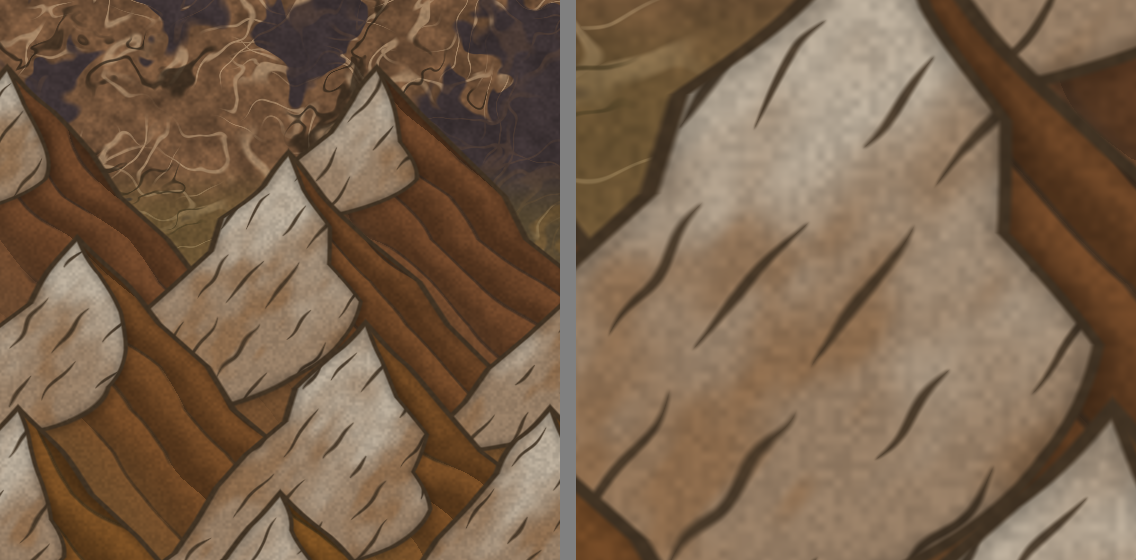
Left, the full canvas; right, a detail of the centre.
A Shadertoy shader for this texture:

```glsl
const int ROWS = 6;
const float ROW_STEP = 0.152;
const float TOP_PEAK = 0.88;
const float PEAK_SPACING = 0.95;
const float LEFT_SLOPE = 0.88;
const float RIGHT_SLOPE = 0.93;
const float RIB_WIDTH = 0.07;
const float INK_WIDTH = 0.0042;
const float SOFTNESS = 0.0022;

const vec3 INK = vec3(0.25, 0.195, 0.135);
const vec3 SNOW = vec3(0.71, 0.66, 0.59);
const vec3 STONE = vec3(0.58, 0.485, 0.39);
const vec3 CLAY = vec3(0.53, 0.39, 0.26);
const vec3 RIB_DARK = vec3(0.31, 0.205, 0.11);
const vec3 RIB_LIGHT = vec3(0.45, 0.30, 0.165);
const vec3 VALLEY = vec3(0.45, 0.33, 0.20);
const vec3 ROCK = vec3(0.43, 0.31, 0.215);
const vec3 ROCK_SHADE = vec3(0.235, 0.195, 0.20);
const vec3 VEIN = vec3(0.70, 0.58, 0.45);
const vec3 MOSS = vec3(0.42, 0.35, 0.19);

float hash(vec2 p) {
    return fract(sin(dot(p, vec2(127.1, 311.7))) * 43758.5453);
}

float noise(vec2 p) {
    vec2 i = floor(p), f = fract(p);
    f = f * f * (3.0 - 2.0 * f);
    return mix(mix(hash(i), hash(i + vec2(1, 0)), f.x),
               mix(hash(i + vec2(0, 1)), hash(i + vec2(1, 1)), f.x), f.y);
}

float fbm(vec2 p) {
    return 0.5 * noise(p) + 0.3 * noise(p * 2.1 + 7.0) + 0.2 * noise(p * 4.3 + 19.0);
}

// Kinked offset along an edge, from -0.5 to 0.5
float kink(float t, float seed) {
    float i = floor(t);
    return mix(hash(vec2(i, seed)), hash(vec2(i + 1.0, seed)), fract(t)) - 0.5;
}

float stroke(float dist, float width) {
    return 1.0 - smoothstep(width - SOFTNESS, width + SOFTNESS, abs(dist));
}

// Coordinates across and along the down-left diagonal
vec2 diagonal(vec2 p) {
    return vec2(dot(p, vec2(0.78, -0.62)), dot(p, vec2(0.62, 0.78)));
}

// Weathered rock with dark patches and pale scratches
vec3 rockWall(vec2 p) {
    vec2 q = diagonal(p);
    vec2 warp = vec2(fbm(p * 7.0), fbm(p * 7.0 + 31.0)) - 0.5;
    float patches = fbm(q * vec2(7.0, 3.6) + warp * 1.6 + 4.0);
    float shade = smoothstep(0.50, 0.545, patches);
    vec3 col = ROCK * (0.65 + 0.7 * fbm(p * 32.0));
    float veins = 0.0;
    for (int i = 0; i < 3; i++) {
        float k = float(i);
        float angle = 0.5 + 0.75 * k;
        vec2 r = mat2(cos(angle), sin(angle), -sin(angle), cos(angle)) * (p + warp * 0.12);
        float n = noise(r * vec2(34.0, 9.0) + k * 17.0);
        float gate = smoothstep(0.35, 0.65, noise(p * 11.0 + k * 9.0));
        veins = max(veins, gate * (1.0 - smoothstep(0.015, 0.065, abs(n - 0.5))));
    }
    vec3 dark = ROCK_SHADE * (0.8 + 0.4 * fbm(p * 28.0));
    col = mix(mix(col, VEIN, veins * 0.75), mix(dark, ROCK, veins * 0.3), shade);
    float crack = 1.0 - smoothstep(0.004, 0.022, abs(patches - 0.43));
    col = mix(col, INK * 0.7, crack * 0.75 * smoothstep(0.4, 0.55, noise(p * 9.0)));
    return mix(col, MOSS, 0.55 * smoothstep(0.72, 0.60, p.y));
}

// Short tapered cracks scattered in diagonal cells
float cracks(vec2 p, float seed) {
    vec2 q = diagonal(p);
    q.x += 0.022 * (noise(p * 22.0 + seed) - 0.5);
    vec2 size = vec2(0.058, 0.14);
    float column = floor(q.x / size.x);
    q.y += size.y * hash(vec2(column, seed));
    vec2 id = vec2(column, floor(q.y / size.y));
    vec2 f = (fract(q / size) - 0.5) * size;
    float reach = mix(0.025, 0.065, hash(id + seed));
    float taper = 1.0 - pow(min(abs(f.y) / reach, 1.0), 2.0);
    float offset = 0.025 * (hash(id + seed + 5.0) - 0.5);
    return stroke(f.x - offset, 0.0032 * taper) * smoothstep(0.0, 0.2, taper);
}

// Paints one peak over the colour behind it
vec3 paintPeak(vec3 behind, vec2 p, vec2 apex, float faceSize, float nearness, float seed) {
    vec2 q = p - apex;
    float depth = -q.y;
    if (depth < -0.02) return behind;
    float rough = 0.045 * smoothstep(0.0, 0.12, depth);
    float left = LEFT_SLOPE * depth + rough * kink(depth * 17.0, seed);
    float right = RIGHT_SLOPE * depth + rough * kink(depth * 13.0, seed + 3.0);
    float inside = min(q.x + left, right - q.x) * 0.73;

    // Pale left face, closing in a rounded lobe
    float v = clamp(depth / faceSize, 0.0, 1.5);
    float ridge = faceSize * (0.45 * v - 0.55 * pow(v, 6.0)) + rough * kink(depth * 15.0, seed + 8.0);
    float ridgeSlope = 0.45 - 3.3 * pow(v, 5.0);
    float face = (ridge - q.x) / sqrt(1.0 + ridgeSlope * ridgeSlope);
    float blotch = fbm(diagonal(q) * vec2(15.0, 7.0) + seed);
    vec3 pale = mix(SNOW, STONE, smoothstep(0.1, 0.75, v + blotch - 0.45));
    pale = mix(pale, CLAY, 0.75 * smoothstep(0.48, 0.72, blotch) * smoothstep(0.2, 0.7, v));
    pale = mix(pale, INK, 0.9 * cracks(q, seed));

    // Brown right flank with ribs parallel to the slope
    float across = (right - q.x) * 0.73;
    float rib = across / RIB_WIDTH + 0.9 * (noise(p * 7.0 + seed) - 0.5);
    float f = fract(rib);
    float edge = min(f, 1.0 - f) * RIB_WIDTH;
    vec3 brown = mix(RIB_LIGHT, RIB_DARK, smoothstep(0.1, 0.9, f + 0.5 * (fbm(p * 13.0) - 0.5)));
    brown = mix(brown, VALLEY, 0.8 * smoothstep(0.15, 0.30, across));
    float ribInk = stroke(edge, 0.0028) * smoothstep(0.28, 0.5, noise(p * 9.0 + seed + 2.0));
    brown = mix(brown, INK, 0.85 * ribInk * smoothstep(0.32, 0.22, across));
    brown *= mix(vec3(0.98, 0.93, 1.0), vec3(1.1, 1.07, 0.82), nearness);

    vec3 col = mix(brown, pale, smoothstep(-SOFTNESS, SOFTNESS, face));
    col *= mix(0.8, 1.0, smoothstep(0.0, 0.022, min(inside, abs(face))));
    col = mix(col, INK, stroke(face, INK_WIDTH * 0.85));
    col = mix(behind, col, smoothstep(-SOFTNESS, SOFTNESS, inside));
    return mix(col, INK, stroke(inside, INK_WIDTH));
}

void mainImage(out vec4 fragColor, in vec2 fragCoord) {
    vec2 p = fragCoord / iResolution.y;
    vec3 col = rockWall(p);

    // Staggered rows of peaks, far to near
    for (int i = 0; i < ROWS; i++) {
        float row = float(i);
        float odd = mod(row, 2.0);
        float start = mix(0.08, 0.58, odd) + 0.09 * sin(1.5 * row - 2.3);
        float spacing = i == 0 ? 0.66 : PEAK_SPACING;
        float faceSize = i == 0 ? 0.25 : mix(0.33, 0.43, odd);
        for (int j = -1; j <= 1; j++) {
            vec2 apex = vec2(start + spacing * float(j), TOP_PEAK - ROW_STEP * row);
            col = paintPeak(col, p, apex, faceSize, row / float(ROWS - 1), row * 11.0 + float(j) * 5.0);
        }
    }

    // Paper grain
    col *= 0.93 + 0.14 * noise(p * 190.0);
    fragColor = vec4(col, 1.0);
}
```
